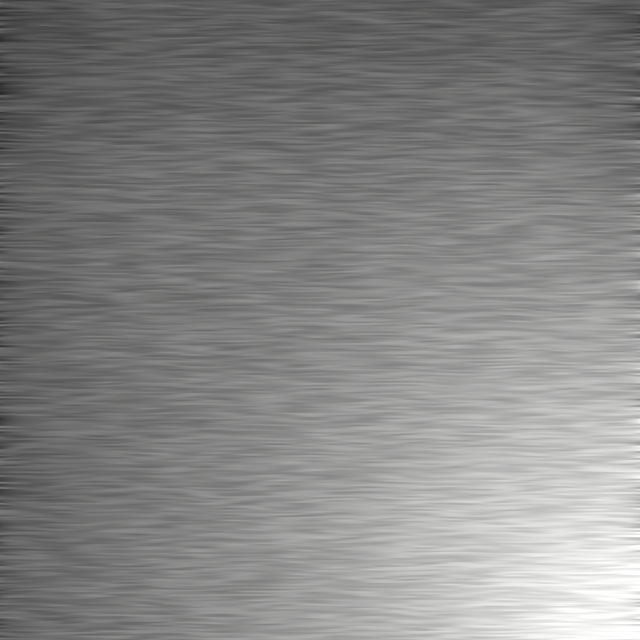
A Shadertoy shader for this texture:

```glsl
// Brushed steel sheet: fine horizontal streaks lit from the lower right corner.

float hash(vec2 p) {
    vec3 q = fract(vec3(p.xyx) * 0.1031);
    q += dot(q, q.yzx + 33.33);
    return fract((q.x + q.y) * q.z);
}

// Smooth noise along one row, shifted at random so rows do not line up.
float rowNoise(float x, float row, float seed) {
    float shifted = x + 37.0 * hash(vec2(row, seed));
    float cell = floor(shifted);
    float t = smoothstep(0.0, 1.0, shifted - cell);
    return mix(hash(vec2(cell, row + seed)), hash(vec2(cell + 1.0, row + seed)), t) - 0.5;
}

// Streaks: scale.x cells across, scale.y rows up the canvas.
float streaks(vec2 uv, vec2 scale, float seed) {
    vec2 p = uv * scale;
    float row = floor(p.y);
    float t = smoothstep(0.0, 1.0, p.y - row);
    return mix(rowNoise(p.x, row, seed), rowNoise(p.x, row + 1.0, seed), t);
}

// Broad reflection with darker left, top and upper right borders.
float sheen(vec2 uv) {
    vec2 fromCorner = uv - vec2(1.0, 0.0);
    float d2 = dot(fromCorner, fromCorner);
    float light = 0.432 + 0.455 * exp(-3.2 * d2) + 0.10 * exp(-25.0 * d2);
    light -= 0.07 * smoothstep(0.65, 1.0, uv.y);
    light -= 0.045 * (1.0 - smoothstep(0.0, 0.3, uv.x));
    light -= 0.05 * exp(-28.0 * uv.x);
    light -= 0.05 * smoothstep(0.85, 1.0, uv.x) * smoothstep(0.4, 0.9, uv.y);
    return light;
}

// Layered grain, stronger where the brushing meets the side edges.
float grain(vec2 uv) {
    float drift = 0.0008 * sin(19.0 * uv.x + 31.0 * uv.y) + 0.0005 * sin(43.0 * uv.x - 57.0 * uv.y);
    vec2 bent = uv + vec2(0.0, drift);
    float fine = 0.115 * streaks(bent, vec2(23.0, 370.0), 11.0);
    float medium = 0.050 * streaks(bent, vec2(17.0, 235.0), 523.0);
    float broad = 0.018 * streaks(bent, vec2(10.0, 70.0), 947.0);
    float edge = min(uv.x, 1.0 - uv.x);
    return (fine + medium + broad) * (1.0 + 1.5 * exp(-edge / 0.014));
}

void mainImage(out vec4 fragColor, in vec2 fragCoord) {
    vec2 uv = fragCoord / iResolution.xy;
    const vec3 steelTint = vec3(1.0, 1.0, 0.997);
    float light = sheen(uv);
    float tone = light + grain(uv) * mix(0.75, 1.3, light);
    fragColor = vec4(clamp(tone * steelTint, 0.0, 1.0), 1.0);
}
```
